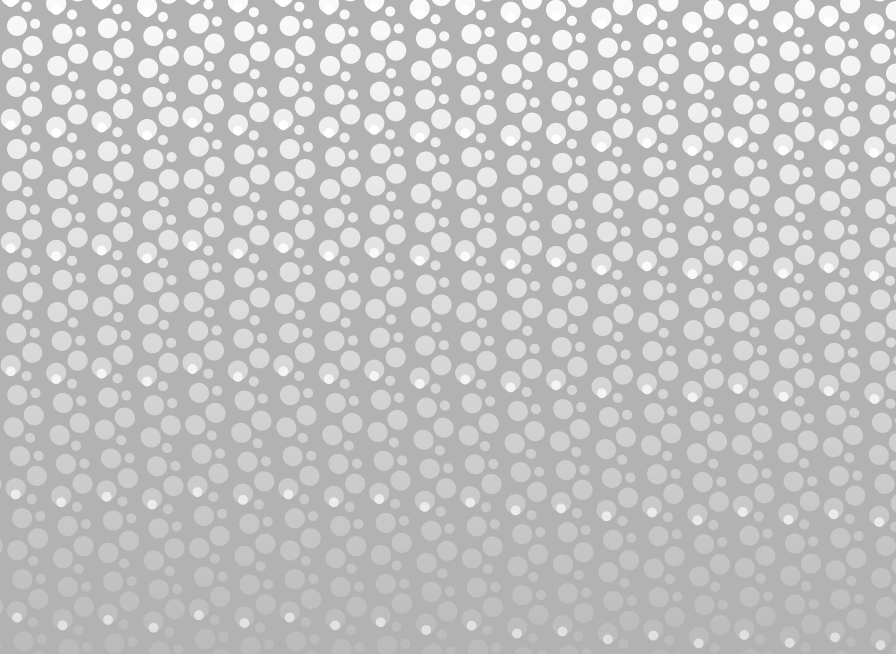
Give the GLSL for this pattern, as a WebGL 2 fragment shader.

```glsl
#version 300 es
precision highp float;
// Columns of pale bubbles on flat grey, fading from white at the top to grey below.
// Each column repeats one motif of ten discs plus a bright glint; columns are
// staggered vertically and lean slightly to the right near the bottom.

uniform vec2 u_resolution;
out vec4 fragColor;

const float CANVAS_WIDTH = 768.0;    // design units across the canvas
const float FADE_HEIGHT = 561.0;     // length of the vertical fade
const float COLUMN_STEP = 38.95;
const float ROW_STEP = 105.5;
const vec2 FIRST_GLINT = vec2(9.2, 1.8);
const float ODD_DROP = 6.7;          // extra drop of every second column
const float GLINT_RADIUS = 4.2;
const float GROUND = 0.698;
const vec2 DISC_SHADE = vec2(0.98, 0.73);   // top, bottom
const vec2 GLINT_SHADE = vec2(1.0, 0.87);

// Vertical stagger shared by each pair of columns
const float PAIR_DROP[10] = float[10](
    0.0, 2.0, -2.0, 0.0, 4.0, 7.0, 12.0, 15.5, 15.0, 17.0);

// Discs of one motif, relative to its glint: x, y (downwards), radius
const vec3 MOTIF[10] = vec3[10](
    vec3(0.0, -5.4, 8.6),  vec3(13.6, 4.0, 4.3),
    vec3(5.4, 20.4, 8.6),  vec3(21.0, 18.6, 4.3),
    vec3(18.8, 37.6, 8.6), vec3(1.0, 48.0, 8.6),
    vec3(14.4, 57.0, 4.3), vec3(4.8, 72.7, 8.6),
    vec3(20.7, 72.4, 4.3), vec3(18.4, 89.6, 8.6));

float columnDrop(float column) {
    int pairIndex = clamp(int(floor(column * 0.5)), 0, 9);
    return PAIR_DROP[pairIndex] + ODD_DROP * mod(column, 2.0);
}

// Coverage of a disc repeated down its column
float discRow(vec2 offset, float radius, float pixel) {
    offset.y = mod(offset.y + 0.5 * ROW_STEP, ROW_STEP) - 0.5 * ROW_STEP;
    return clamp(0.5 + (radius - length(offset)) / pixel, 0.0, 1.0);
}

void main() {
    float pixel = CANVAS_WIDTH / u_resolution.x;
    vec2 p = vec2(gl_FragCoord.x, u_resolution.y - gl_FragCoord.y) * pixel;
    float fade = clamp(p.y / FADE_HEIGHT, 0.0, 1.0);

    // Sideways lean of the lower rows
    float lean = 4.3 * smoothstep(325.0, 425.0, p.y)
               + 1.2 * smoothstep(425.0, 540.0, p.y);
    vec2 q = p - FIRST_GLINT - vec2(lean, 0.0);

    // Gather the motif of the nearest columns
    float discs = 0.0;
    float glints = 0.0;
    float nearest = floor(q.x / COLUMN_STEP);
    for (int side = 0; side < 2; side++) {
        float column = nearest + float(side);
        vec2 local = q - vec2(column * COLUMN_STEP, columnDrop(column));
        for (int i = 0; i < 10; i++) {
            discs = max(discs, discRow(local - MOTIF[i].xy, MOTIF[i].z, pixel));
        }
        glints = max(glints, discRow(local, GLINT_RADIUS, pixel));
    }

    // Layer the discs and glints over the ground
    float shade = mix(GROUND, mix(DISC_SHADE.x, DISC_SHADE.y, fade), discs);
    shade = mix(shade, mix(GLINT_SHADE.x, GLINT_SHADE.y, fade * fade), glints);
    fragColor = vec4(vec3(shade), 1.0);
}
```
